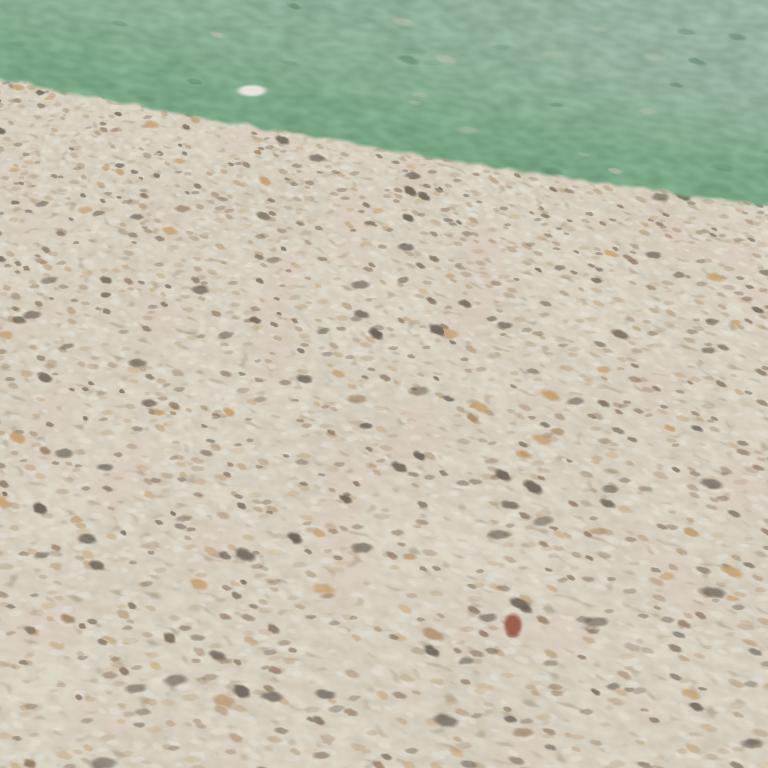
Write a WebGL 2 fragment shader that draws this texture.

```glsl
#version 300 es
precision highp float;
// Pale pebbly ground in shallow perspective, meeting a green field along a sloping edge.

uniform vec2 u_resolution;
out vec4 fragColor;

// Layout
const vec3 EDGE_CURVE = vec3(0.898, -0.205, 0.040);  // height = a + b x + c x^2
const float EDGE_SOFTNESS = 0.004;
const float PERSPECTIVE = 0.48;                      // how fast grains shrink with height
const float GRAIN_TILT = -0.30;
const vec2 WHITE_CHIP = vec2(0.328, 0.882);
const vec2 RED_STONE = vec2(0.668, 0.186);

// Colours
const vec3 SAND_LIGHT = vec3(0.865, 0.842, 0.785);
const vec3 SAND_MID = vec3(0.812, 0.778, 0.712);
const vec3 SAND_SHADE = vec3(0.660, 0.615, 0.540);
const vec3 SAND_ROSE = vec3(0.845, 0.780, 0.725);
const vec3 STONE_DARK = vec3(0.400, 0.365, 0.330);
const vec3 STONE_BROWN = vec3(0.570, 0.460, 0.360);
const vec3 STONE_OCHRE = vec3(0.770, 0.620, 0.430);
const vec3 STONE_RED = vec3(0.580, 0.300, 0.240);
const vec3 GRIT_WHITE = vec3(0.900, 0.890, 0.860);
const vec3 GREEN_NEAR = vec3(0.475, 0.650, 0.525);
const vec3 GREEN_FAR = vec3(0.560, 0.690, 0.595);
const vec3 GREEN_GREY = vec3(0.600, 0.705, 0.635);
const vec3 GREEN_DARK = vec3(0.310, 0.460, 0.360);

vec3 hash3(vec2 p) {
    vec3 q = fract(vec3(p.xyx) * vec3(0.1031, 0.1030, 0.0973));
    q += dot(q, q.yxz + 33.33);
    return fract((q.xxy + q.yzz) * q.zyx);
}

vec2 gradientAt(vec2 cell) {
    float angle = 6.2832 * hash3(cell + 200.0).x;
    return vec2(cos(angle), sin(angle));
}

// Gradient noise, roughly -0.7 to 0.7
float noise(vec2 p) {
    vec2 i = floor(p), f = p - i;
    vec2 u = f * f * f * (f * (f * 6.0 - 15.0) + 10.0);
    vec2 e = vec2(1.0, 0.0);
    float low = mix(dot(gradientAt(i), f), dot(gradientAt(i + e), f - e), u.x);
    float high = mix(dot(gradientAt(i + e.yx), f - e.yx), dot(gradientAt(i + 1.0), f - 1.0), u.x);
    return mix(low, high, u.y);
}

vec2 rotate(vec2 p, float angle) {
    float c = cos(angle), s = sin(angle);
    return vec2(c * p.x - s * p.y, s * p.x + c * p.y);
}

float ellipse(vec2 p, vec2 radius, float softness) {
    return 1.0 - smoothstep(1.0 - softness, 1.0 + softness, length(p / radius));
}

// Scattered flat stones: x = coverage, yz = random values of the stone on top
vec3 stones(vec2 p, float density, float seed) {
    vec2 home = floor(p);
    vec3 best = vec3(0.0);
    for (int y = -1; y <= 1; y++) {
        for (int x = -1; x <= 1; x++) {
            vec2 cell = home + vec2(x, y);
            vec3 place = hash3(cell + seed);
            vec3 look = hash3(cell + seed + 71.7);
            vec2 d = rotate(p - cell - place.xy, -GRAIN_TILT + (look.z - 0.5) * 1.1);
            d.y += 0.10 * noise(p * 3.0 + seed);
            vec2 radius = mix(vec2(0.24, 0.15), vec2(0.48, 0.27), look.x);
            float cover = ellipse(d, radius, 0.38) * step(place.z, density);
            if (cover > best.x) best = vec3(cover, look.yz);
        }
    }
    return best;
}

vec3 sandColour(vec2 uv) {
    // Equal steps in this plane grow smaller toward the edge
    float size = 1.0 - PERSPECTIVE * uv.y;
    vec2 ground = vec2((uv.x - 0.5) / size, -log(size) / PERSPECTIVE) + 4.0;
    vec2 grain = rotate(ground, -GRAIN_TILT);

    float broad = noise(ground * 5.0) + 0.5 * noise(ground * 11.0);
    float mottle = noise(grain * vec2(34.0, 62.0)) + 0.6 * noise(grain * vec2(75.0, 125.0) + 9.0);
    vec3 colour = mix(SAND_MID, SAND_LIGHT, clamp(0.55 + 0.9 * mottle + 0.35 * broad, 0.0, 1.0));
    colour = mix(colour, SAND_ROSE, 0.5 * smoothstep(0.0, 0.5, noise(ground * 8.0 + 31.0)));
    colour = mix(colour, SAND_SHADE, 0.65 * smoothstep(0.22, 0.65, noise(grain * vec2(38.0, 80.0) + 50.0)));

    // Pale grit, faint tan grains, then the sparse strong stones
    vec3 grit = stones(ground * vec2(46.0, 60.0), 0.35, 11.0);
    colour = mix(colour, GRIT_WHITE, 0.45 * grit.x);
    vec3 tan = stones(ground * vec2(40.0, 56.0), 0.30, 37.0);
    colour = mix(colour, mix(STONE_BROWN, STONE_OCHRE, tan.y), tan.x * (0.20 + 0.30 * tan.z));
    vec3 fleck = stones(ground * vec2(44.0, 60.0), 0.15, 83.0);
    colour = mix(colour, mix(STONE_DARK, STONE_BROWN, fleck.y), fleck.x * (0.35 + 0.4 * fleck.z));
    vec3 bold = stones(ground * vec2(28.0, 36.0), 0.10, 131.0);
    vec3 boldColour = mix(STONE_DARK, STONE_OCHRE, smoothstep(0.55, 0.75, bold.y));
    colour = mix(colour, boldColour, bold.x * (0.55 + 0.35 * bold.z));
    return mix(colour, STONE_RED, 0.85 * ellipse(uv - RED_STONE, vec2(0.011, 0.014), 0.35));
}

vec3 greenColour(vec2 uv, float aboveEdge) {
    vec2 streak = rotate(uv, 0.15);
    vec3 colour = mix(GREEN_NEAR, GREEN_FAR, smoothstep(0.0, 0.16, aboveEdge));
    colour = mix(colour, GREEN_GREY, smoothstep(0.45, 1.0, uv.x) * smoothstep(0.04, 0.22, aboveEdge));
    colour += 0.05 * noise(streak * vec2(18.0, 45.0)) + 0.06 * noise(streak * vec2(50.0, 110.0));
    vec3 fleck = stones(uv * vec2(30.0, 62.0), 0.12, 19.0);
    colour = mix(colour, mix(GREEN_DARK, SAND_MID, step(0.6, fleck.y)), fleck.x * 0.5 * fleck.z);
    return mix(colour, GRIT_WHITE, ellipse(uv - WHITE_CHIP, vec2(0.018, 0.007), 0.35));
}

void main() {
    vec2 uv = gl_FragCoord.xy / u_resolution;
    float edge = EDGE_CURVE.x + uv.x * (EDGE_CURVE.y + uv.x * EDGE_CURVE.z);
    float aboveEdge = uv.y - edge + 0.006 * noise(uv * vec2(42.0, 30.0));
    float green = smoothstep(-EDGE_SOFTNESS, EDGE_SOFTNESS, aboveEdge);
    fragColor = vec4(mix(sandColour(uv), greenColour(uv, aboveEdge), green), 1.0);
}
```
